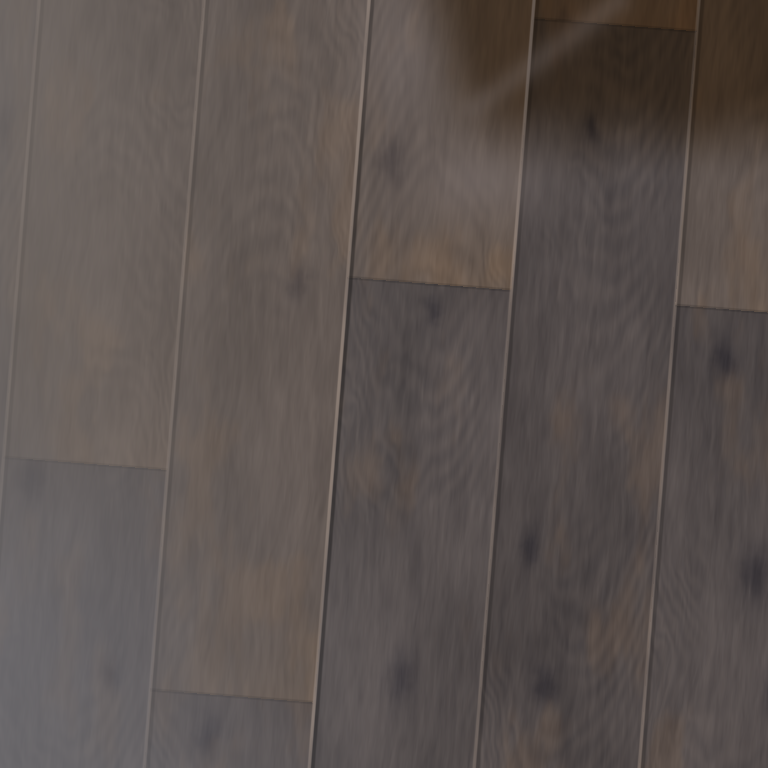
Reproduce this texture procedurally as a three.js fragment shader.

```glsl
varying vec2 vUv;

float hash(vec2 p) {
  return fract(sin(dot(p, vec2(127.1, 311.7))) * 43758.5453);
}

float noise(vec2 p) {
  vec2 i = floor(p), f = fract(p);
  f = f * f * (3.0 - 2.0 * f);
  return mix(mix(hash(i), hash(i + vec2(1.0, 0.0)), f.x),
             mix(hash(i + vec2(0.0, 1.0)), hash(i + vec2(1.0, 1.0)), f.x), f.y);
}

float fbm(vec2 p) {
  float sum = 0.0, amp = 0.5;
  for (int i = 0; i < 4; i++) {
    sum += amp * noise(p);
    p = p * 2.03 + 7.1;
    amp *= 0.5;
  }
  return sum;
}

// Height of the end joint in each board column
float jointHeight(float board) {
  return board < 0.0 ? 1.2 : board < 1.0 ? 0.405 : board < 2.0 ? 0.117
       : board < 3.0 ? 0.674 : board < 4.0 ? 1.03 : 0.671;
}

float glow(vec2 p, vec2 center, vec2 size) {
  vec2 d = (p - center) / size;
  return exp(-dot(d, d));
}

// Scattered dark knots, one candidate per cell along a plank
float knots(vec2 q, float seed) {
  float dark = 0.0;
  float cell = floor(q.y / 0.24);
  for (int i = -1; i <= 1; i++) {
    vec2 id = vec2(seed, cell + float(i));
    vec2 center = vec2(0.035 + 0.145 * hash(id + 3.7),
                       (id.y + 0.2 + 0.6 * hash(id + 8.3)) * 0.24);
    vec2 size = vec2(0.014, 0.024) * (0.7 + 0.8 * hash(id + 5.9));
    vec2 wobble = 0.02 * vec2(fbm(q * 40.0) - 0.5, fbm(q * 40.0 + 9.0) - 0.5);
    dark += step(0.4, hash(id)) * glow(q + wobble, center, size);
  }
  return min(dark, 1.0);
}

void main() {
  vec2 p = vUv;

  // Slightly tilted plank grid
  float along = p.y + 0.078 * p.x;
  float across = (p.x - 0.078 * p.y + 0.027) / 0.2148;
  float board = floor(across);
  float u = fract(across);
  float fromJoint = along - jointHeight(board);
  float piece = floor(fromJoint / 1.2);
  float seed = board * 3.0 + piece * 17.0;
  vec2 q = vec2(u * 0.2148, along);

  // Plank tone: the piece below each joint is cooler and darker
  float below = piece < 0.0 ? 1.0 : 0.0;
  vec3 wood = mix(vec3(0.355, 0.315, 0.295), vec3(0.315, 0.288, 0.284), below);
  wood += 0.025 * (hash(vec2(seed, 2.0)) - 0.5);

  // Cloudy stain, fibres and arched growth rings
  float stain = fbm(q * vec2(13.0, 5.0) + seed);
  float warp = fbm(q * vec2(18.0, 7.0) + seed * 1.7);
  float fibre = fbm(q * vec2(150.0, 16.0) + vec2(warp * 4.0, seed));
  float pores = noise(q * vec2(420.0, 55.0) + seed);
  float bend = below > 0.5 ? -1.0 : 1.0;
  float middle = u - 0.5 + 0.2 * (warp - 0.5);
  float rings = sin(150.0 * (q.y + bend * 0.85 * middle * middle) + 22.0 * warp);
  float ringMask = smoothstep(0.4, 0.62, fbm(q * vec2(7.0, 4.0) + seed + 4.0));
  float knot = knots(q, seed);
  wood += vec3(0.10, 0.09, 0.085) * (stain - 0.47);
  wood += vec3(0.075, 0.068, 0.06) * (fibre - 0.47) + 0.018 * (pores - 0.5);
  wood += vec3(0.013, 0.011, 0.009) * rings * ringMask * (1.0 - knot);
  wood += vec3(0.035, 0.018, 0.0) * smoothstep(0.5, 0.7, warp);
  wood += vec3(0.045, 0.027, 0.006) * (1.0 - below)
        * exp(-max(fromJoint, 0.0) * 12.0) * smoothstep(0.2, 0.7, u);
  wood -= vec3(0.085, 0.075, 0.06) * knot;

  // End joint: a soft stain below and a thin dark line
  wood -= 0.03 * below * exp(-max(-fromJoint, 0.0) * 14.0) * smoothstep(0.25, 0.6, stain);
  wood *= 1.0 - 0.14 * (1.0 - smoothstep(0.001, 0.0035, abs(fromJoint)));

  // Unlit corner at upper right
  float edgeNoise = 0.05 * (fbm(p * 7.0) - 0.5);
  float shade = smoothstep(0.76, 0.89, p.y + edgeNoise)
              * smoothstep(0.52, 0.64, p.x + 0.25 * (p.y - 0.9) + edgeNoise);
  wood = mix(wood, wood * vec3(0.66, 0.57, 0.45), shade);

  // Long bevels: light ridge with a dark groove beside it
  float seam = floor(across + 0.5);
  float side = (across - seam) * 0.2148;
  float ridge = 1.0 - smoothstep(0.0008, 0.0034, abs(side));
  float groove = 1.0 - smoothstep(0.001, 0.004, abs(side - 0.0045));
  float shine = seam == 2.0 ? 0.8 : seam == 3.0 ? mix(0.4, 0.72, smoothstep(0.58, 0.66, p.y)) : 0.45;
  shine *= 0.7 + 0.5 * noise(vec2(seam * 5.0, p.y * 16.0));
  wood *= 1.0 - groove * (seam == 2.0 ? 0.38 : 0.2);
  wood = mix(wood, vec3(0.56, 0.50, 0.46) * (1.0 - 0.25 * shade), ridge * shine);

  // Pale sheen from the left and blurred reflections
  float sheen = 0.66 * (1.0 - smoothstep(-0.1, 0.62, p.x + 0.12 * (p.y - 0.4)));
  sheen += 0.12 * smoothstep(0.3, 1.0, p.y) * (1.0 - smoothstep(0.4, 0.75, p.x));
  vec3 sheenColor = mix(vec3(0.47, 0.47, 0.49), vec3(0.47, 0.445, 0.43), smoothstep(0.1, 0.6, p.y));
  vec3 color = mix(wood, sheenColor, clamp(sheen, 0.0, 0.75));
  float blur = 0.55 * glow(p, vec2(0.625, 0.765), vec2(0.085, 0.05))
             + 0.45 * glow(p, vec2(0.52, 0.93), vec2(0.05, 0.11));
  float t = clamp(dot(p - vec2(0.62, 0.86), vec2(0.8, 0.6)) / 0.23, 0.0, 1.0);
  float streak = length(p - vec2(0.62, 0.86) - t * 0.23 * vec2(0.8, 0.6));
  blur += 0.3 * exp(-streak * streak / 0.0003);
  color = mix(color, vec3(0.46, 0.42, 0.41), min(blur, 0.7));

  gl_FragColor = vec4(color, 1.0);
}
```
